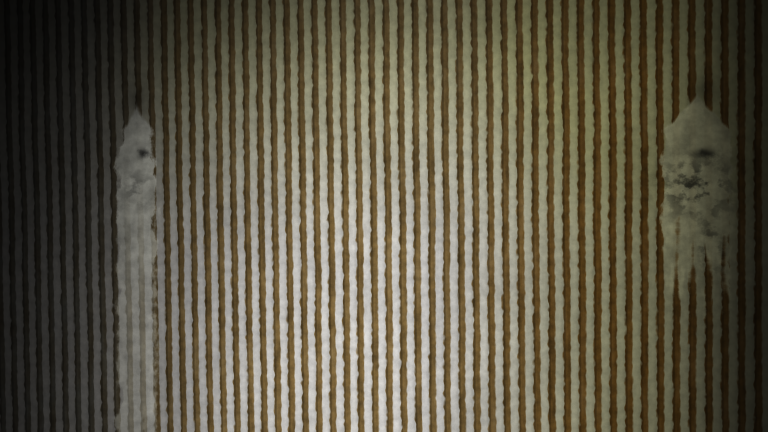
Reproduce this texture procedurally as a Shadertoy shader.

```glsl
#define LEFT_FREQ 61.0
#define FREQ_DROP 7.5
#define PHASE 0.9
#define RIDGE_HALF 0.27
#define RAGGED 0.17
#define LIGHT_PEAK 0.80
#define PAINT vec3(0.98, 0.97, 0.95)
#define OLIVE vec3(0.95, 0.94, 0.66)
#define RUST vec3(0.57, 0.46, 0.27)
#define SOOT vec3(0.40, 0.40, 0.37)
#define LEFT_KNOT vec2(0.186, 0.645)
#define RIGHT_KNOT vec2(0.917, 0.645)

vec2 gradientAt(vec2 cell) {
    vec3 h = fract(cell.xyx * vec3(0.1031, 0.1030, 0.0973));
    h += dot(h, h.yzx + 33.33);
    float angle = 6.2832 * fract((h.x + h.y) * h.z);
    return vec2(cos(angle), sin(angle));
}

// Gradient noise, roughly -0.7 to 0.7
float noise(vec2 p) {
    vec2 i = floor(p), f = fract(p);
    vec2 w = f * f * f * (f * (f * 6.0 - 15.0) + 10.0);
    float a = dot(gradientAt(i), f);
    float b = dot(gradientAt(i + vec2(1, 0)), f - vec2(1, 0));
    float c = dot(gradientAt(i + vec2(0, 1)), f - vec2(0, 1));
    float d = dot(gradientAt(i + vec2(1, 1)), f - vec2(1, 1));
    return mix(mix(a, b, w.x), mix(c, d, w.x), w.y);
}

float fbm(vec2 p) {
    float sum = 0.0, amp = 1.0;
    for (int i = 0; i < 4; i++) {
        sum += amp * noise(p);
        p = p * 2.03 + 17.1;
        amp *= 0.5;
    }
    return sum;
}

// Worn strip with a pointed top and a frayed lower end
float wornPatch(vec2 uv, float centre, float halfWidth, float top, float bottom, float fray) {
    float taper = 1.0 - smoothstep(top - 0.12, top, uv.y);
    float edge = 0.010 * fbm(uv * vec2(60, 22));
    float side = halfWidth * taper - abs(uv.x - centre) + edge * taper;
    float streak = 0.22 * noise(uv * vec2(115, 7)) + 0.06 * fbm(uv * 45.0);
    return smoothstep(0.0, 0.006, side) * smoothstep(bottom, bottom + fray, uv.y + streak);
}

float spot(vec2 uv, vec2 centre, vec2 radius) {
    vec2 d = (uv - centre) / radius;
    return exp(-dot(d, d));
}

// Lamp pool: narrow on the left, wide on the right, drifting right with height
float lamp(vec2 uv) {
    float dx = uv.x - 0.43 - 0.11 * uv.y * uv.y;
    float spread = dx < 0.0 ? 0.225 : 0.36;
    float dy = (uv.y - 0.18) / 0.88;
    float pool = exp(-0.5 * (dx * dx / (spread * spread) + dy * dy));
    float rim = 1.0 - 0.55 * smoothstep(0.86, 1.0, uv.x);
    float ceiling = 1.0 - 0.22 * smoothstep(0.75, 1.05, uv.y);
    return LIGHT_PEAK * pool * rim * ceiling + 0.025;
}

void mainImage(out vec4 fragColor, in vec2 fragCoord) {
    vec2 uv = fragCoord / iResolution.xy;
    vec2 p = fragCoord / iResolution.y;
    float grain = fbm(p * 55.0);
    float leftSide = 1.0 - smoothstep(0.10, 0.25, uv.x);
    float rightSide = smoothstep(0.55, 0.85, uv.x);
    // Slightly leaning flutes that widen to the right
    float x = uv.x + 0.012 * (uv.y - 0.5) * (1.0 - uv.x) + 0.0012 * noise(p * vec2(3, 5));
    float phase = x * (LEFT_FREQ - FREQ_DROP * x) - PHASE;
    float across = fract(phase) - 0.5;
    float chips = noise(p * vec2(65, 48)) + 0.6 * noise(p * vec2(110, 95));
    float halfWidth = RIDGE_HALF + RAGGED * chips * (across > 0.0 ? 0.75 : 0.4);
    halfWidth += 0.04 * noise(vec2(floor(phase) * 3.7, uv.y * 4.0));
    float blur = max(0.07, 0.6 * fwidth(x) * LEFT_FREQ);
    float ridge = 1.0 - smoothstep(halfWidth - blur, halfWidth + blur, abs(across));
    // Chalky ridges over rusty or sooty grooves
    float oliveAmount = clamp(0.75 * rightSide + 0.75 * smoothstep(0.35, 1.0, uv.y), 0.0, 1.0);
    vec3 paint = mix(PAINT, OLIVE, oliveAmount * (1.0 - 0.6 * leftSide));
    paint *= 1.0 + 0.10 * grain - 0.10 * smoothstep(0.0, 0.3, across);
    float stain = fbm(p * vec2(45, 9));
    vec3 groove = mix(RUST, RUST * vec3(1.0, 0.86, 0.55), rightSide);
    groove = mix(groove, SOOT, clamp(0.75 * leftSide + 0.3 * stain, 0.0, 1.0));
    float shadow = smoothstep(0.20, 0.32, across) * (1.0 - smoothstep(0.34, 0.48, across));
    groove *= (1.0 + 0.28 * stain + 0.18 * grain) * (1.0 - 0.28 * shadow);
    vec3 surface = mix(groove, paint, ridge * (1.0 - 0.25 * leftSide));
    // Flat worn areas around the two knots
    float leftPatch = wornPatch(uv, 0.178, 0.027, 0.78, -0.15, 0.10);
    leftPatch *= mix(0.55, 0.95, smoothstep(0.25, 0.6, uv.y));
    float rightPatch = wornPatch(uv, 0.908, 0.047, 0.80, 0.30, 0.12);
    float mottling = 1.0 + 0.18 * fbm(p * 16.0) + 0.12 * grain;
    surface = mix(surface, vec3(0.94, 0.94, 0.88) * mottling, leftPatch);
    surface = mix(surface, vec3(1.05, 1.04, 0.80) * mottling, rightPatch * 0.92);
    // Dark blotches, knot holes and the stains above them
    float blotch = smoothstep(-0.15, 0.35, fbm(p * vec2(24, 28)));
    float bruise = spot(uv, vec2(0.905, 0.57), vec2(0.045, 0.065));
    bruise += 0.7 * spot(uv, vec2(0.925, 0.43), vec2(0.018, 0.06));
    bruise += 0.5 * spot(uv, vec2(0.180, 0.56), vec2(0.022, 0.04));
    surface *= 1.0 - 0.62 * clamp(blotch * bruise, 0.0, 1.0);
    vec2 wobble = uv + 0.004 * vec2(grain, -grain);
    float holes = spot(wobble, LEFT_KNOT, vec2(0.006, 0.011));
    holes += spot(wobble, RIGHT_KNOT, vec2(0.013, 0.010));
    float tips = spot(uv, vec2(0.179, 0.77), vec2(0.014, 0.035));
    tips += spot(uv, vec2(0.918, 0.79), vec2(0.018, 0.035));
    surface *= 1.0 - 0.7 * min(holes, 1.0) - 0.28 * tips;
    // Lamp light, stronger on the left worn strip
    float light = lamp(uv) * (1.0 + 0.06 * fbm(p * 5.0)) * (1.0 + 0.30 * leftPatch);
    fragColor = vec4(clamp(surface * light, 0.0, 1.0), 1.0);
}
```
